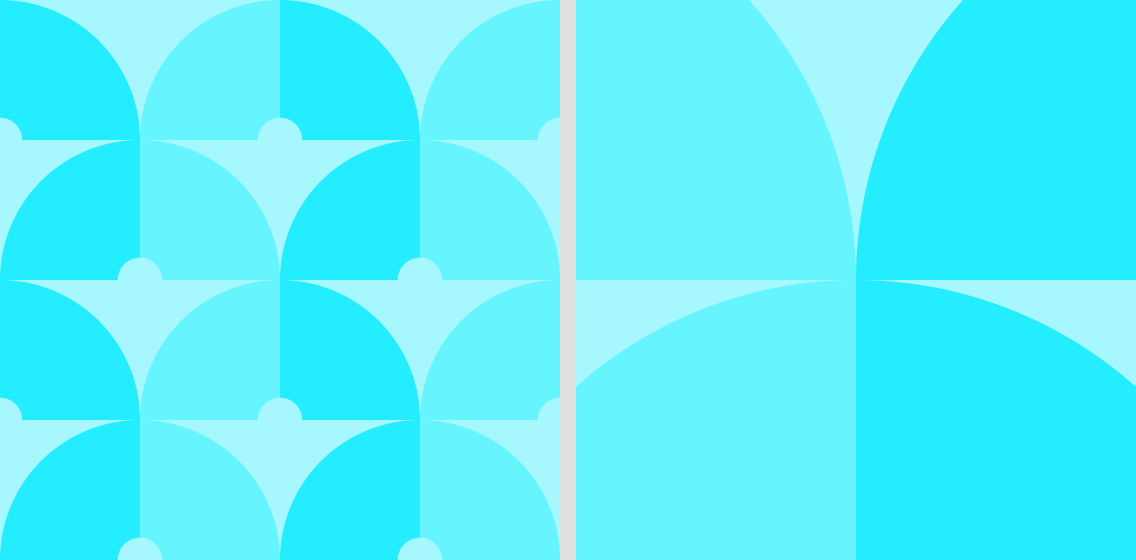
Left: the whole. Right: its middle third, enlarged.
Give the GLSL for this pattern, as a Shadertoy shader.

```glsl
#define CELLS 4.0          // quarter discs across and down, even so it tiles
#define OUTER_RADIUS 1.0   // in cells
#define INNER_RADIUS 0.159 // in cells
#define SAMPLES 4          // subsamples per pixel side
#define PALE vec3(0.65, 0.97, 1.00)
#define AQUA vec3(0.40, 0.96, 1.00)
#define CYAN vec3(0.14, 0.93, 1.00)

// Coverage of the inside of a distance edge, softened over the given width
float inside(float dist, float width) {
    return clamp(0.5 - dist / width, 0.0, 1.0);
}

vec3 fanPattern(vec2 p, float width) {
    vec2 cell = mod(floor(p), CELLS);
    vec2 local = fract(p);

    // Hubs sit on the cell floor and swap sides in a checkerboard
    vec2 hub = vec2(1.0 - mod(cell.x + cell.y, 2.0), 0.0);
    float radius = length(local - hub);

    // Quarter ring: outer arc with the small hub cut out
    float ring = max(radius - OUTER_RADIUS, INNER_RADIUS - radius);

    // Columns alternate between the two fan colours
    vec3 fan = mix(CYAN, AQUA, mod(cell.x, 2.0));
    return mix(PALE, fan, inside(ring, width));
}

void mainImage(out vec4 fragColor, in vec2 fragCoord) {
    float width = CELLS / (iResolution.y * float(SAMPLES));
    vec3 sum = vec3(0.0);

    // Average a grid of subsamples to smooth straight edges and arcs
    for (int y = 0; y < SAMPLES; y++) {
        for (int x = 0; x < SAMPLES; x++) {
            vec2 offset = (vec2(x, y) + 0.5) / float(SAMPLES) - 0.5;
            vec2 uv = (fragCoord + offset) / iResolution.xy;
            sum += fanPattern(uv * CELLS, width);
        }
    }
    fragColor = vec4(sum / float(SAMPLES * SAMPLES), 1.0);
}
```
